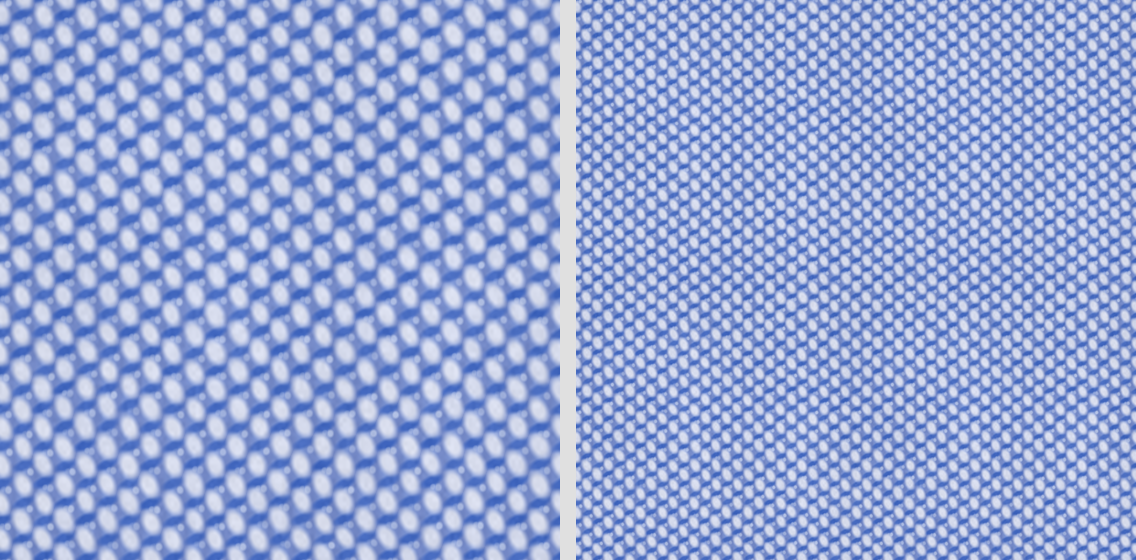
Left: one tile. Right: repeated 2 by 2.
Give the GLSL for this texture, as a WebGL 2 fragment shader.

```glsl
#version 300 es
precision highp float;
// Woven two-tone cloth: 26 columns of 15 pale leaning floats, every other
// column shifted half a step, with blue dashes and small knots in between.
// Soft shapes are gathered from neighbouring cells; all hashes wrap.
uniform vec2 u_resolution;
out vec4 fragColor;

const vec2 CELLS = vec2(26.0, 15.0);

float hash(vec2 p) {
    return fract(sin(dot(p, vec2(127.1, 311.7))) * 43758.5453);
}

// Value noise that repeats after a whole number of lattice cells
float wrapNoise(vec2 uv, vec2 period) {
    vec2 p = uv * period;
    vec2 i = floor(p);
    vec2 f = fract(p);
    f = f * f * (3.0 - 2.0 * f);
    float a = hash(mod(i, period));
    float b = hash(mod(i + vec2(1.0, 0.0), period));
    float c = hash(mod(i + vec2(0.0, 1.0), period));
    float d = hash(mod(i + 1.0, period));
    return mix(mix(a, b, f.x), mix(c, d, f.x), f.y);
}

// Soft ellipse: 1 inside, fading to 0 just past its radii
float softBlob(vec2 d, vec2 radii) {
    return 1.0 - smoothstep(0.5, 1.35, length(d / radii));
}

void main() {
    vec2 uv = gl_FragCoord.xy / u_resolution;

    // Slight waviness of the threads
    vec2 bend = vec2(wrapNoise(uv, vec2(9.0, 14.0)), wrapNoise(uv + 0.5, vec2(12.0, 10.0))) - 0.5;
    vec2 grid = uv * CELLS + bend * vec2(0.16, 0.10);

    float pale = 0.0;
    float dash = 0.0;
    float knot = 0.0;
    for (int x = -1; x <= 1; x++) {
        float column = floor(grid.x + 0.5) + float(x);
        float shift = mod(column, 2.0) < 0.5 ? 0.58 : 0.06;
        float nearest = floor(grid.y - shift + 0.5);
        for (int y = -1; y <= 1; y++) {
            float row = nearest + float(y);
            vec2 id = mod(vec2(column, row), CELLS);
            float r1 = hash(id + 3.7);
            float r2 = hash(id + 41.3);
            float r3 = hash(id + 87.9);

            // Offset from the float's centre, in column widths
            vec2 d = vec2(grid.x - column, (grid.y - shift - row) * CELLS.x / CELLS.y);
            d += (vec2(r1, r2) - 0.5) * vec2(0.10, 0.12);

            // Pale float, leaning to the upper left
            vec2 lean = vec2(d.x + 0.24 * d.y, d.y);
            vec2 size = vec2(0.42, 0.57) * (0.93 + 0.14 * r3);
            pale = max(pale, softBlob(lean, size) * (0.93 + 0.07 * r2));

            // Blue dash below it, rising to the right
            vec2 slant = d - vec2(0.02, -0.84);
            slant.y -= 0.36 * slant.x;
            dash = max(dash, softBlob(slant, vec2(0.50, 0.25)) * (0.75 + 0.25 * r1));

            // Two small knots under the dash
            float bright = softBlob(d - vec2(0.33, -1.14), vec2(0.16, 0.18));
            float dim = softBlob(d - vec2(0.06 + 0.08 * r3, -1.10), vec2(0.13, 0.14));
            knot = max(knot, max(bright * (0.55 + 0.45 * r2), dim * 0.55 * r1));
        }
    }

    // Ground threads, dimmer and greyer in the gaps between columns
    float gap = 0.5 - 0.5 * cos(6.28318 * grid.x);
    vec3 color = mix(vec3(0.48, 0.58, 0.83), vec3(0.45, 0.53, 0.77), gap);
    color = mix(color, vec3(0.24, 0.39, 0.74), dash);
    color = mix(color, vec3(0.74, 0.79, 0.91), knot * 0.85);
    color = mix(color, vec3(0.855, 0.872, 0.932), pale);

    // Fine fibres and broad uneven shading
    float fibre = wrapNoise(uv, vec2(156.0, 120.0)) - 0.5;
    float shade = wrapNoise(uv, vec2(5.0, 4.0)) - 0.5;
    color += fibre * 0.045 + shade * 0.025;

    fragColor = vec4(clamp(color, 0.0, 1.0), 1.0);
}
```
